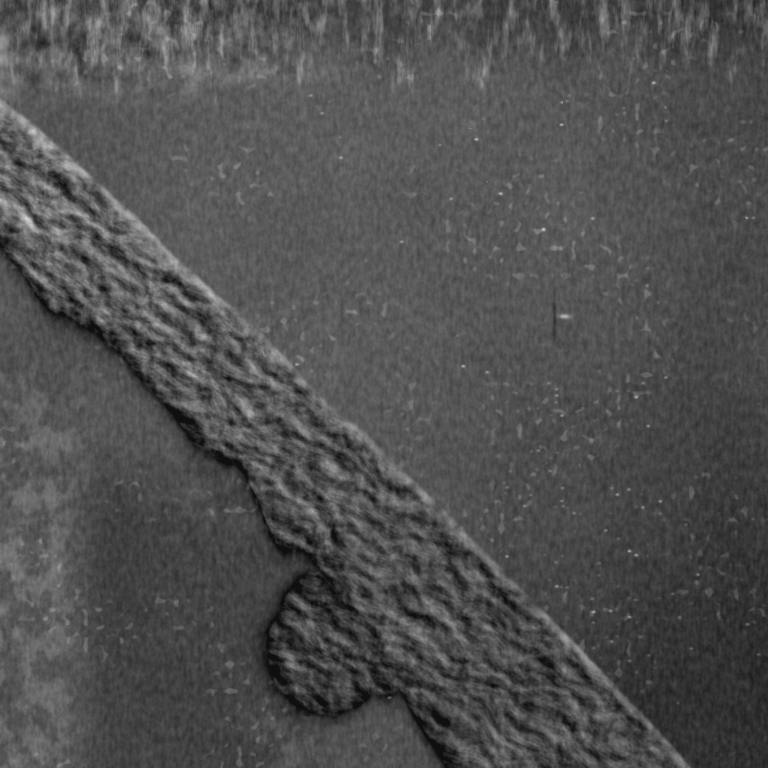
Write a Shadertoy shader that draws this texture.

```glsl
// Grey weathered plate crossed by a rough diagonal weld bead with a side lobe.

// Tones
const float PLATE_TONE = 0.335;
const float BEAD_TONE = 0.385;
const float RIDGE_GAIN = 0.25;
const float SHADOW_GAIN = 0.26;
const float RELIEF_GAIN = 0.50;
const float GRAIN_GAIN = 0.10;
const float DUST_GAIN = 0.13;
// Layout, in canvas units
const float RIDGE_START = 0.872;
const float RIDGE_SLOPE = 0.97;
const float FOOT_START = 0.68;
const float SLANT = 0.71;
const float EDGE_SOFT = 0.003;
const vec2 LOBE_CENTER = vec2(0.427, 0.152);
const vec2 KNOB_CENTER = vec2(0.408, 0.208);
const vec2 NECK_CENTER = vec2(0.490, 0.168);
const vec2 SPECK_CLUSTER = vec2(0.80, 0.27);

float hash(vec2 p) {
    vec3 h = fract(vec3(p.xyx) * 0.1031);
    h += dot(h, h.yzx + 33.33);
    return fract((h.x + h.y) * h.z);
}

vec2 gradientAt(vec2 cell) {
    float a = 6.28318 * hash(cell + 7.0);
    return vec2(cos(a), sin(a));
}

float noise(vec2 p) {
    vec2 i = floor(p), f = fract(p);
    vec2 w = f * f * f * (f * (f * 6.0 - 15.0) + 10.0);
    vec2 e = vec2(1.0, 0.0);
    float a = dot(gradientAt(i), f);
    float b = dot(gradientAt(i + e.xy), f - e.xy);
    float c = dot(gradientAt(i + e.yx), f - e.yx);
    float d = dot(gradientAt(i + e.xx), f - e.xx);
    return mix(mix(a, b, w.x), mix(c, d, w.x), w.y);
}

float fbm(vec2 p) {
    float sum = 0.0, amp = 0.6;
    for (int i = 0; i < 4; i++) {
        sum += amp * noise(p);
        p = mat2(1.6, 1.2, -1.2, 1.6) * p + 17.3;
        amp *= 0.55;
    }
    return sum;
}

float bump(float x, float center, float width) {
    float t = (x - center) / width;
    return exp(-t * t);
}

// Depth below the upper ridge, positive inside the bead
float ridgeDepth(vec2 p) {
    float y = RIDGE_START - RIDGE_SLOPE * p.x;
    y += 0.026 * pow(max(sin(3.4907 * p.x), 0.0), 0.6);
    y -= 0.009 * bump(p.x, 0.42, 0.035) + 0.006 * bump(p.x, 0.24, 0.05);
    return (y + 0.003 * noise(vec2(p.x * 30.0, 3.0)) - p.y) * SLANT;
}

// Height above the scalloped lower edge, positive inside the bead
float footHeight(vec2 p) {
    float y = FOOT_START - p.x - 0.6 * max(p.x - 0.42, 0.0);
    y += 0.015 * bump(p.x, 0.16, 0.05) - 0.020 * bump(p.x, 0.06, 0.03);
    y += 0.022 * bump(p.x, 0.315, 0.025) - 0.030 * bump(p.x, 0.362, 0.024);
    return (p.y - y - 0.010 * noise(vec2(p.x * 30.0, 9.0))) * SLANT;
}

float lobeDepth(vec2 p) {
    p += 0.009 * vec2(noise(p * 24.0), noise(p * 24.0 + 40.0));
    float head = max(0.082 - length(p - LOBE_CENTER), 0.040 - length(p - KNOB_CENTER));
    return max(head, 0.076 - length(p - NECK_CENTER));
}

float plate(vec2 p) {
    float blotch = fbm(p * vec2(34.0, 27.0));
    float tone = PLATE_TONE + 0.05 * fbm(p * 5.0) + 0.035 * blotch;
    tone += 0.03 * bump(p.x, 0.42, 0.25) * bump(p.y, 0.74, 0.18);
    // Broad falloff on the right and lower left
    tone -= 0.11 * smoothstep(0.62, 0.08, p.y) * smoothstep(0.42, 0.85, p.x);
    tone -= 0.05 * smoothstep(0.70, 1.0, p.x);
    float dim = smoothstep(0.07, 0.14, p.x + 0.05 * blotch) * smoothstep(0.48, 0.28, p.y);
    tone -= 0.08 * dim * smoothstep(0.5, 0.3, p.x);
    // Pale patches on the lower left
    float patches = smoothstep(-0.15, 0.2, blotch);
    float column = smoothstep(0.15, 0.07, p.x) * smoothstep(0.56, 0.44, p.y);
    column += 0.7 * bump(p.x, 0.38, 0.05) * smoothstep(0.13, 0.05, p.y);
    column += 0.6 * bump(p.x, 0.27, 0.07) * bump(p.y, 0.36, 0.08);
    tone += 0.085 * patches * column;
    // Drips and flaking along the top
    float drip = fbm(vec2(p.x * 62.0, p.y * 15.0));
    float reach = 0.93 + 0.06 * noise(vec2(p.x * 13.0, 5.0));
    float top = smoothstep(reach - 0.05, reach + 0.04, p.y + 0.10 * drip);
    tone += top * (0.55 * max(drip, -0.08) - 0.045);
    float flakes = smoothstep(0.85, 0.92, p.y) * smoothstep(0.55, 0.25, p.x);
    tone += flakes * (0.045 + 0.30 * blotch);
    tone += 0.14 * bump(p.x, 0.0, 0.022) * bump(p.y, 0.92, 0.04);
    // Thin vertical scratch
    return tone - 0.11 * bump(p.x, 0.722, 0.0025) * bump(p.y, 0.585, 0.032);
}

float bead(vec2 p, float ridge) {
    float fade = smoothstep(0.1, 0.65, p.x);
    vec2 q = vec2(dot(p, vec2(0.85, -0.53)), dot(p, vec2(0.53, 0.85)));
    q = q * vec2(30.0, 52.0) + 0.45 * vec2(noise(p * 17.0), noise(p * 17.0 + 21.0));
    float relief = fbm(q) - fbm(q + vec2(0.10, 0.42));
    float tone = BEAD_TONE - 0.10 * fade + 0.20 * fbm(q * vec2(0.4, 0.6) + 60.0);
    // Relief calms toward the continuous bright ridge; a groove runs beneath
    tone += RELIEF_GAIN * mix(1.0, 0.75, fade) * relief * smoothstep(-0.01, 0.02, ridge);
    float glints = 0.8 + 0.9 * noise(q * vec2(2.2, 0.9));
    tone += RIDGE_GAIN * glints * bump(ridge, 0.005, 0.008) * mix(1.0, 0.75, fade);
    tone += 0.10 * max(noise(p * 75.0), 0.0) * bump(ridge, 0.016, 0.012);
    tone -= 0.06 * bump(ridge, 0.025, 0.008);
    tone += 0.24 * bump(p.x, 0.015, 0.035) * bump(p.y, 0.732 - 0.5 * p.x, 0.014);
    return tone;
}

// Scattered bright flecks, denser around the cluster
float specks(vec2 p) {
    vec2 grid = p * 125.0, cell = floor(grid);
    vec2 center = 0.3 + 0.4 * vec2(hash(cell + 3.0), hash(cell + 91.0));
    float density = 0.05 * smoothstep(0.0, 0.4, noise(p * 9.0));
    density += 0.13 * exp(-dot(p - SPECK_CLUSTER, p - SPECK_CLUSTER) / 0.009);
    float lit = step(1.0 - density, hash(cell + 51.0)) * (0.15 + 0.85 * pow(hash(cell + 13.0), 2.0));
    vec2 d = (fract(grid) - center) * vec2(0.8, 1.1);
    return lit * exp(-dot(d, d) * 16.0);
}

void mainImage(out vec4 fragColor, in vec2 fragCoord) {
    vec2 p = fragCoord / iResolution.xy;
    float ridge = ridgeDepth(p), foot = footHeight(p), lobe = lobeDepth(p);
    float lower = max(foot, lobe);
    float cover = smoothstep(-EDGE_SOFT, EDGE_SOFT, min(ridge, lower));

    float ground = plate(p) + 0.42 * specks(p) * smoothstep(0.2, 0.45, p.x);
    ground += DUST_GAIN * smoothstep(0.2, 0.5, noise(p * 85.0)) * smoothstep(-0.1, 0.3, noise(p * 8.0 + 5.0));
    ground += 0.4 * bump(p.x, 0.735, 0.007) * bump(p.y, 0.588, 0.003);
    float tone = mix(ground, bead(p, ridge), cover);

    // Contact shadow and the crease where the lobe joins
    float shadow = exp(-abs(lower) / (lower > 0.0 ? 0.014 : 0.008));
    tone -= SHADOW_GAIN * shadow * smoothstep(-0.004, 0.01, ridge);
    tone -= 0.07 * bump(foot, 0.0, 0.012) * smoothstep(0.0, 0.02, lobe);
    tone -= 0.06 * smoothstep(0.0, 0.03, lobe) * smoothstep(0.02, -0.02, foot);

    // Fine uneven grain
    float grain = fbm(p * vec2(120.0, 95.0)) + 0.5 * noise(p * vec2(210.0, 70.0) + 33.0);
    tone += GRAIN_GAIN * grain;
    fragColor = vec4(vec3(clamp(tone, 0.06, 0.9)), 1.0);
}
```
